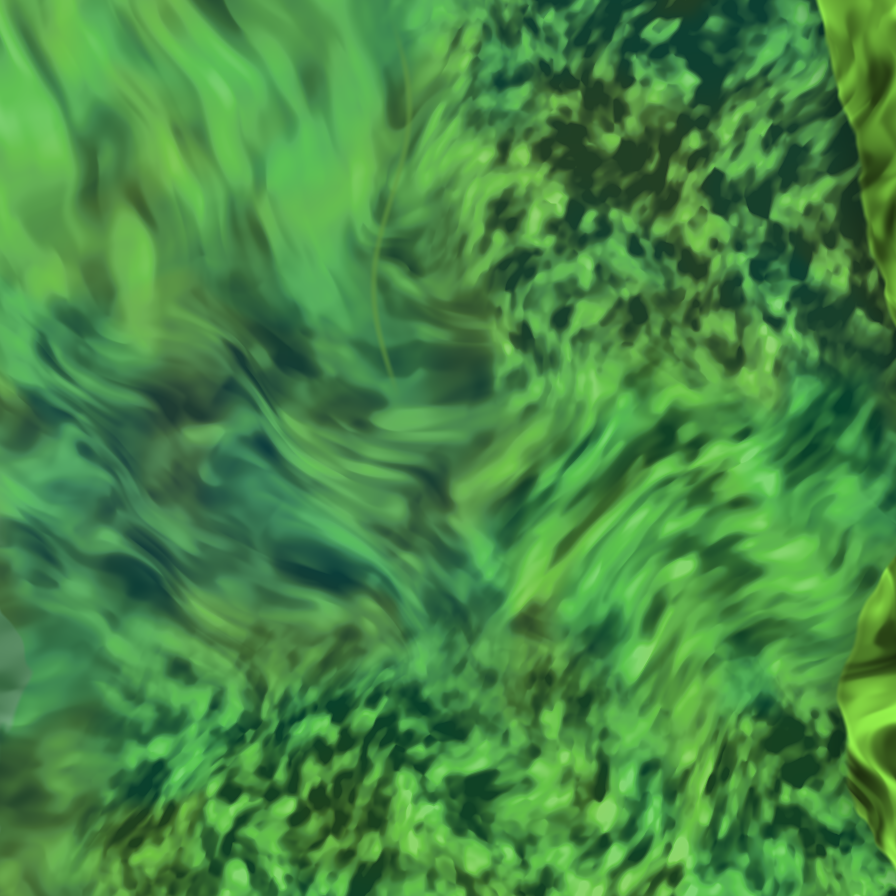
Write a WebGL 1 fragment shader that draws this texture.

```glsl
precision highp float;
uniform vec2 u_resolution;

const vec3 ABYSS = vec3(0.09, 0.25, 0.17);
const vec3 SHADE = vec3(0.16, 0.33, 0.20);
const vec3 MOSS = vec3(0.22, 0.42, 0.22);
const vec3 FERN = vec3(0.28, 0.53, 0.29);
const vec3 GRASS = vec3(0.32, 0.60, 0.29);
const vec3 LEAF = vec3(0.38, 0.69, 0.34);
const vec3 LIME = vec3(0.40, 0.76, 0.31);
const vec3 PALE = vec3(0.54, 0.83, 0.46);
const vec3 OLIVE = vec3(0.33, 0.54, 0.17);

vec3 hash3(vec2 p) {
  vec3 q = vec3(dot(p, vec2(127.1, 311.7)), dot(p, vec2(269.5, 183.3)), dot(p, vec2(419.2, 371.9)));
  return fract(sin(q) * 43758.55);
}

// Smooth cellular noise: cell values blended by distance to jittered centres
float cells(vec2 p) {
  vec2 id = floor(p), f = fract(p);
  vec2 sum = vec2(0.0);
  for (int j = -1; j <= 1; j++) {
    for (int i = -1; i <= 1; i++) {
      vec2 o = vec2(float(i), float(j));
      vec3 h = hash3(id + o);
      vec2 d = o + 0.15 + 0.7 * h.xy - f;
      float w = max(0.0, 1.0 - dot(d, d) / 1.32);
      w *= w;
      w *= w;
      sum += vec2(h.z * w, w);
    }
  }
  return sum.x / (sum.y + 0.0001);
}

// Two octaves of cells stretched along an angle, centred on zero
float fibres(vec2 p, float angle, vec2 freq) {
  vec2 dir = vec2(cos(angle), sin(angle));
  vec2 q = vec2(dot(p, dir), dot(p, vec2(-dir.y, dir.x))) * freq;
  return 0.65 * cells(q) + 0.35 * cells(q * 1.9 + 17.3) - 0.5;
}

// Layered sines that bend the fibres
vec2 swirl(vec2 p, float strength) {
  float f = 11.0;
  for (int i = 0; i < 4; i++) {
    p += strength / f * vec2(sin(f * p.y + 1.7 * sin(0.6 * f * p.x)), cos(f * p.x * 0.9 + f * 0.4 * p.y));
    f *= 1.75;
  }
  return p;
}

float blob(vec2 p, vec2 centre, vec2 radius) {
  vec2 d = (p - centre) / radius;
  return exp(-dot(d, d));
}

float rise(float a, float b, float t) {
  return clamp((t - a) / (b - a), 0.0, 1.0);
}

vec3 ramp(float t) {
  vec3 c = mix(ABYSS, SHADE, rise(0.0, 0.17, t));
  c = mix(c, MOSS, rise(0.17, 0.33, t));
  c = mix(c, FERN, rise(0.33, 0.46, t));
  c = mix(c, GRASS, rise(0.46, 0.57, t));
  c = mix(c, LEAF, rise(0.57, 0.70, t));
  c = mix(c, LIME, rise(0.70, 0.87, t));
  return mix(c, PALE, rise(0.87, 1.10, t));
}

void main() {
  vec2 uv = gl_FragCoord.xy / u_resolution;
  vec2 soft = swirl(uv, 0.15);
  vec2 bent = swirl(uv, 0.36);
  float patches = cells(uv * 9.0) - 0.5;
  float clumps = fibres(soft, 0.9, vec2(17.0, 23.0));
  vec2 zone = soft + 0.10 * patches + 0.08 * clumps;

  // Regions
  float silk = smoothstep(0.54, 0.72, zone.y) * (1.0 - smoothstep(0.40, 0.47, zone.x));
  float thicket = smoothstep(0.48, 0.60, zone.x) * smoothstep(0.52, 0.68, zone.y);
  float floorMoss = (1.0 - smoothstep(0.14, 0.32, zone.y)) * smoothstep(0.04, 0.24, zone.x);
  float blades = smoothstep(0.2, 0.65, blob(zone, vec2(0.78, 0.40), vec2(0.25, 0.22)));
  float haze = blob(zone, vec2(0.16, 0.44), vec2(0.34, 0.17));

  // Fibres of each region, with its own direction and contrast
  float detail = 0.95 * fibres(bent, 2.6, vec2(16.0, 42.0));
  detail = mix(detail, 0.8 * fibres(soft, 1.95, vec2(9.0, 36.0)), silk);
  detail = mix(detail, 1.45 * fibres(soft, 0.8, vec2(21.0, 52.0)), blades);
  detail = mix(detail, 1.75 * fibres(soft, 1.1, vec2(40.0, 60.0)), max(thicket, floorMoss) * (1.0 - 0.6 * blades));

  // Broad light and shade
  float tone = 0.49 + 0.3 * patches + 0.45 * clumps * (1.0 - 0.5 * silk);
  tone += 0.14 * silk - 0.17 * thicket + 0.14 * blades - 0.10 * haze + 0.03 * floorMoss;
  tone += 0.24 * blob(zone, vec2(0.56, 0.80), vec2(0.035, 0.22));
  tone += 0.12 * blob(zone, vec2(0.58, 0.32), vec2(0.07, 0.06));
  tone -= 0.27 * blob(zone, vec2(0.48, 0.73), vec2(0.035, 0.03));
  tone -= 0.20 * blob(zone, vec2(0.50, 0.87), vec2(0.03, 0.06));
  tone -= 0.28 * blob(soft, vec2(0.58, 0.47), vec2(0.014, 0.035));
  tone -= 0.20 * blob(zone, vec2(0.37, 0.35), vec2(0.035, 0.05));
  tone -= 0.23 * blob(soft, vec2(0.15, 0.18), vec2(0.045, 0.04));
  tone -= 0.26 * blob(zone, vec2(0.06, 0.09), vec2(0.16, 0.022));
  tone -= 0.30 * blob(zone, vec2(0.92, 0.13), vec2(0.09, 0.07));
  tone -= 0.24 * blob(uv, vec2(0.98, 0.54), vec2(0.07, 0.20));
  tone += detail;

  // Cool haze, faint warm patches, richer green in the moss
  vec3 colour = ramp(tone);
  colour += haze * vec3(-0.01, -0.01, 0.06);
  colour += vec3(0.10, 0.0, -0.06) * (cells(bent * 12.0 + 5.0) - 0.5);
  colour += vec3(-0.02, 0.01, -0.03) * max(blades, floorMoss);

  // Thin curved stem
  float stemX = 0.437 + 0.02 * cos((uv.y - 0.88) * 15.7);
  float stem = 1.0 - smoothstep(0.0, 0.006, abs(uv.x - stemX));
  stem *= smoothstep(0.55, 0.60, uv.y) * (1.0 - smoothstep(0.90, 0.99, uv.y));
  colour = mix(colour, vec3(0.38, 0.60, 0.25), 0.6 * stem);

  // Leaves overlapping the right side, with shadow and bright rim
  float lowerEdge = 0.94 + 1.9 * (uv.y - 0.2) * (uv.y - 0.2);
  float inside = uv.x - min(0.91 + 0.25 * (1.0 - uv.y), lowerEdge) + 0.02 * clumps;
  colour *= 1.0 - 0.2 * smoothstep(-0.04, 0.0, inside);
  vec3 blade = OLIVE * (1.0 + 1.9 * fibres(bent, 1.75, vec2(20.0, 46.0)));
  blade += vec3(0.08, 0.11, 0.05) * (1.0 - smoothstep(0.0, 0.008, inside));
  colour = mix(colour, blade, smoothstep(-0.003, 0.003, inside));

  // Pale sliver on the left side
  float sliver = 0.03 - 0.25 * abs(uv.y - 0.25) - uv.x + 0.05 * clumps;
  colour = mix(colour, vec3(0.34, 0.54, 0.38) + 0.6 * detail, smoothstep(-0.003, 0.003, sliver));

  gl_FragColor = vec4(clamp(colour, 0.0, 1.0), 1.0);
}
```
